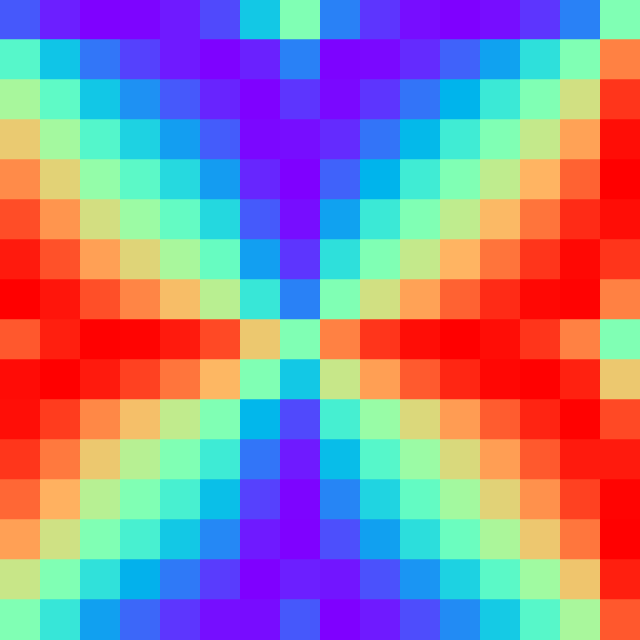
Reproduce this background procedurally as a Shadertoy shader.

```glsl
// Angular difference field of a rise-and-fall signal, as a 16 x 16 rainbow heat map.

const float CELLS = 16.0;

// Signal in [-1, 1]: an uneven climb to the peak, then a straight fall.
float signalAt(int i) {
    float climb[7] = float[7](-0.632, -0.385, -0.08, 0.14, 0.352, 0.58, 0.905);
    return i < 7 ? climb[i] : 1.0 - float(i - 7) / 4.0;
}

// Violet - blue - green - orange - red ramp.
vec3 rainbow(float t) {
    return clamp(vec3(abs(2.0 * t - 0.5), sin(3.14159 * t), cos(1.5708 * t)), 0.0, 1.0);
}

// Each cell holds the sine of the angle between two signal samples.
vec3 heatMap(vec2 uv) {
    ivec2 cell = ivec2(clamp(floor(uv * CELLS), 0.0, CELLS - 1.0));
    float angleX = acos(signalAt(cell.x));
    float angleY = acos(signalAt(cell.y));
    return rainbow(0.5 + 0.5 * sin(angleX - angleY));
}

void mainImage(out vec4 fragColor, in vec2 fragCoord) {
    // Average a 4 x 4 set of subsamples to smooth the cell edges.
    vec3 color = vec3(0.0);
    for (int k = 0; k < 16; k++) {
        vec2 offset = (vec2(k % 4, k / 4) + 0.5) / 4.0 - 0.5;
        vec2 uv = (fragCoord + offset) / iResolution.xy;
        color += heatMap(uv - vec2(0.0, 0.0013));
    }
    fragColor = vec4(color / 16.0, 1.0);
}
```
